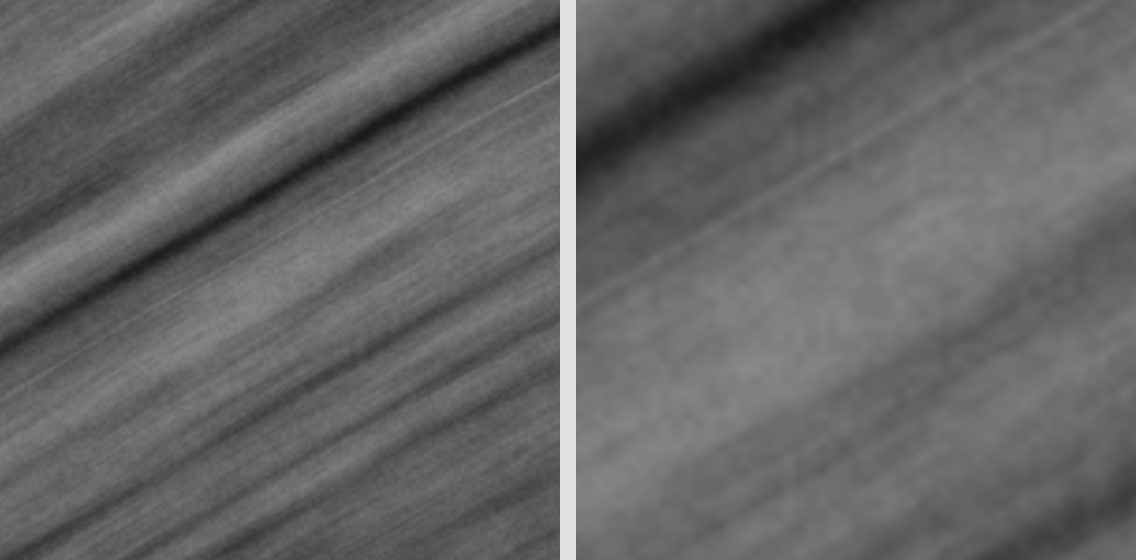
Left: the whole. Right: its middle third, enlarged.
Give the GLSL for this texture, as a Shadertoy shader.

```glsl
float hash(vec2 p) {
    vec3 q = fract(vec3(p.xyx) * 0.1031);
    q += dot(q, q.yzx + 33.33);
    return fract((q.x + q.y) * q.z);
}

// Smooth value noise in the range -1 to 1
float noise(vec2 p) {
    vec2 cell = floor(p), f = fract(p);
    f = f * f * (3.0 - 2.0 * f);
    float low = mix(hash(cell), hash(cell + vec2(1, 0)), f.x);
    float high = mix(hash(cell + vec2(0, 1)), hash(cell + vec2(1, 1)), f.x);
    return 2.0 * mix(low, high, f.y) - 1.0;
}

float band(float v, float center, float width) {
    float d = (v - center) / width;
    return exp(-d * d);
}

// Broad ridges and grooves across the grain
float relief(float v, float along) {
    float tone = 0.375;
    tone += 0.115 * band(v, 0.102, 0.042);
    tone -= 0.065 * band(v, 0.215, 0.055);
    tone -= 0.055 * band(v, 0.355, 0.035);
    tone += 0.07 * band(v, 0.435, 0.035);
    tone += 0.03 * band(v, 0.55, 0.06);
    tone += 0.095 * band(v, -0.175, 0.06);
    tone += 0.045 * band(v, -0.30, 0.06);
    tone -= 0.09 * band(v, -0.392, 0.017);
    tone += 0.045 * band(v, -0.45, 0.03);
    tone -= 0.08 * band(v, -0.515, 0.014);
    tone += 0.06 * band(v, -0.557, 0.02);
    tone -= 0.085 * band(v, -0.603, 0.018);
    tone -= 0.025 * smoothstep(-0.6, -0.75, v);

    // Deep crease with a soft shadow and a thin light edge
    float depth = 0.155 + 0.035 * noise(vec2(along * 5.0, 3.0));
    tone -= depth * band(v, 0.0, 0.019);
    tone -= 0.085 * band(v, -0.012, 0.055);
    tone += 0.055 * band(v, -0.089, 0.005);
    return tone;
}

// Streaks drawn out along the grain, from wide to hair-fine
float fibres(float along, float v) {
    float sum = 0.0, amount = 0.029;
    vec2 scale = vec2(2.2, 21.0);
    for (int i = 0; i < 4; i++) {
        sum += amount * noise(vec2(along, v) * scale + float(i) * 17.3 + 40.0);
        scale *= vec2(1.7, 1.85);
        amount *= 0.86;
    }
    return sum;
}

void mainImage(out vec4 fragColor, in vec2 fragCoord) {
    vec2 uv = fragCoord / iResolution.xy;
    float along = uv.x + 0.58 * uv.y;
    float v = uv.y - 0.375 - 0.58 * uv.x - 0.035 * uv.x * (1.0 - uv.x);
    v += 0.005 * noise(vec2(along * 4.0, v * 5.0 + 9.0));

    float crease = band(v, -0.005, 0.035);
    float tone = relief(v, along);
    tone += fibres(along, v) * (1.0 - 0.6 * crease);

    // Cloudy patches and soft grain
    tone += 0.025 * noise(vec2(along * 7.0, v * 16.0) + 70.0);
    tone += 0.016 * noise(uv * 65.0 + 5.0);
    tone += 0.019 * noise(uv * 150.0 + 31.0);

    fragColor = vec4(vec3(clamp(tone, 0.11, 0.57)), 1.0);
}
```
